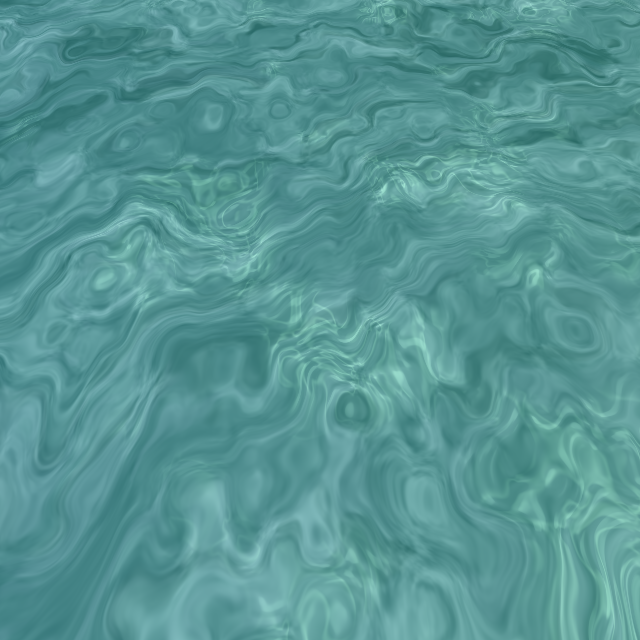
Give the GLSL for this texture, as a Shadertoy shader.

```glsl
// Clear turquoise sea surface receding upward, with slanted wavelets, sheen and pale caustics.

float hash(vec2 p) {
    vec3 q = fract(vec3(p.xyx) * 0.1031);
    q += dot(q, q.yzx + 33.33);
    return fract((q.x + q.y) * q.z);
}

float noise(vec2 p) {
    vec2 cell = floor(p), f = fract(p);
    f = f * f * f * (f * (f * 6.0 - 15.0) + 10.0);
    float low = mix(hash(cell), hash(cell + vec2(1, 0)), f.x);
    float high = mix(hash(cell + vec2(0, 1)), hash(cell + vec2(1, 1)), f.x);
    return mix(low, high, f.y);
}

float fbm(vec2 p, int octaves) {
    float sum = 0.0, total = 0.0, amplitude = 0.5;
    for (int i = 0; i < octaves; i++) {
        sum += amplitude * noise(p);
        total += amplitude;
        amplitude *= 0.55;
        p = p * 2.03 + vec2(17.3, 41.7);
    }
    return sum / total;
}

// Bright thin lines along the middle level of a noise field
float ridge(vec2 p) {
    return 1.0 - abs(2.0 * fbm(p, 2) - 1.0);
}

void mainImage(out vec4 fragColor, in vec2 fragCoord) {
    vec2 uv = fragCoord / iResolution.xy;

    // Perspective: waves shrink and flatten toward the top
    float depth = 1.0 / (1.6 - uv.y);
    vec2 plane = vec2((uv.x - 0.5) * depth, depth) + 8.0;
    vec2 warp = vec2(fbm(plane * 6.0, 3), fbm(plane * 6.0 + 31.0, 3)) - 0.5;
    float far = smoothstep(0.45, 1.0, uv.y);

    // Wave coordinates: x along the crests, y across them
    float tilt = mix(0.48, 0.12, far);
    vec2 local = plane - 8.0;
    vec2 wave = vec2(local.x * cos(tilt) + local.y * sin(tilt),
                     local.y * cos(tilt) - local.x * sin(tilt)) + 5.0 + 0.28 * warp;

    // Three sizes of wavelet; deep hollows stay smooth
    float swell = fbm(wave * vec2(6, 15), 4);
    float ripple = fbm(wave * vec2(17, 46) + 3.0 * warp, 3);
    float fine = fbm(wave * vec2(48, 100) + 9.0 * warp.yx, 2);
    float rough = mix(0.35, 1.0, smoothstep(0.34, 0.54, swell));
    float tone = 0.22 * (swell - 0.5)
               + rough * (0.22 * (ripple - 0.5) + 0.11 * (fine - 0.5) * mix(1.0, 0.6, far));
    vec3 color = vec3(0.325, 0.572, 0.572) + tone * vec3(1.08, 1.0, 1.0);

    // Grey-blue sky sheen, strongest on the left and far away
    float sheen = smoothstep(0.46, 0.7, fbm(wave * vec2(9, 24) + 60.0, 4));
    color += sheen * mix(0.9, 0.4, uv.x) * vec3(0.065, 0.045, 0.06);

    // Dark wave faces, long and thin near the horizon
    float face = smoothstep(0.55, 0.75, fbm(wave * vec2(8, 27) + 90.0, 3));
    color -= face * mix(0.55, 1.0, far) * vec3(0.085, 0.085, 0.095);

    // Patches of mint caustics, mostly toward the lower right
    float patches = fbm(plane * vec2(7, 8) + 12.0, 3) + 0.26 * (uv.x - 0.5) - 0.08 * far;
    float patchMask = smoothstep(0.48, 0.72, patches);
    vec2 causticPos = plane * vec2(34, 24) + 14.0 * warp + vec2(0.0, 7.0 * plane.x);
    float caustic = smoothstep(0.7, 1.0, ridge(causticPos)) * (0.45 + ripple);
    color += patchMask * (0.2 + 0.75 * caustic) * vec3(0.11, 0.125, 0.085);
    color += patchMask * smoothstep(0.58, 0.8, fine) * vec3(0.07, 0.08, 0.06);

    // Greener water on the right, bluer on the left
    color += (uv.x - 0.5) * vec3(0.025, 0.022, 0.0);
    fragColor = vec4(clamp(color, 0.0, 1.0), 1.0);
}
```
